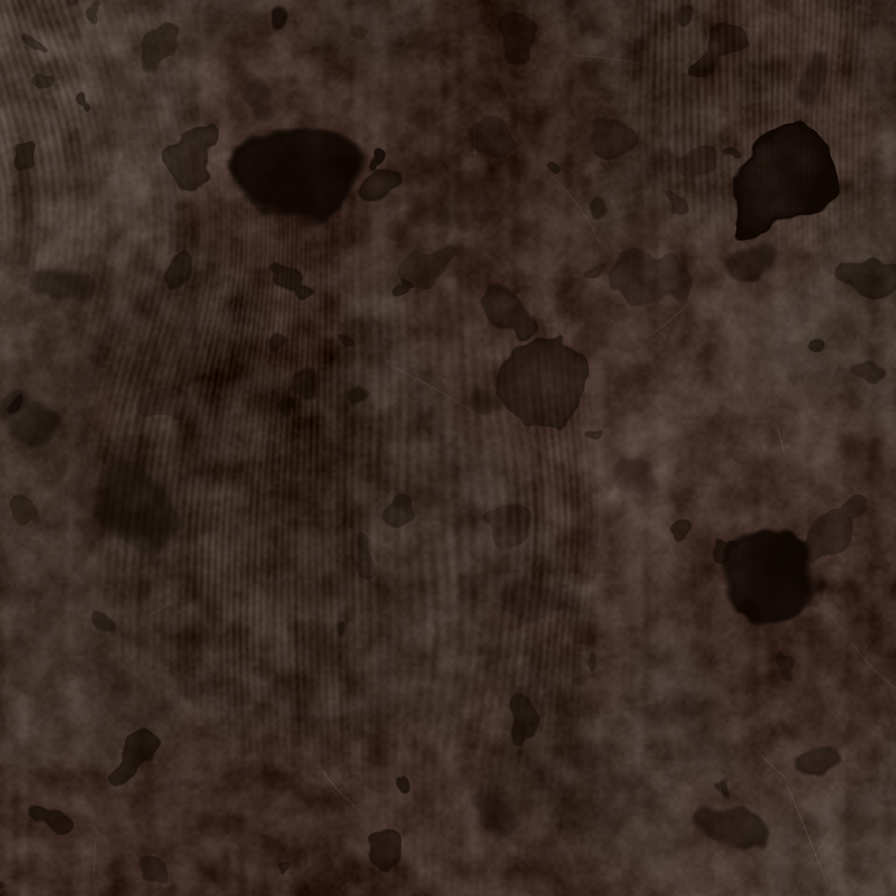
Write a WebGL 1 fragment shader that draws this texture.

```glsl
precision highp float;
// Grimy dark wood: a clouded brown ground with vertical streaks and patches of
// wavy grain, covered by three sizes of dark liquid stains and faint scratches.
// Noise layers add up to one tone; stains are warped two-lobed distance fields.

uniform vec2 u_resolution;

#define GREY_BROWN vec3(0.227, 0.176, 0.142)
#define RED_BROWN vec3(0.241, 0.168, 0.140)
#define STAIN_DARK vec3(0.055, 0.022, 0.005)
#define STAIN_OLIVE vec3(0.125, 0.092, 0.025)
#define CLOUD_CONTRAST 0.17
#define MOTTLE_CONTRAST 0.20
#define STREAK_CONTRAST 0.065
#define GRAIN_CONTRAST 0.042
#define GRAIN_LINES 120.0
#define SCRATCH_COUNT 18
#define SCRATCH_LIGHT 0.06

float hash(vec2 p) {
  vec3 q = fract(p.xyx * 0.1031);
  q += dot(q, q.yzx + 33.33);
  return fract((q.x + q.y) * q.z);
}

vec2 hash2(vec2 p) {
  return vec2(hash(p), hash(p + 57.3));
}

float noise(vec2 p) {
  vec2 cell = floor(p);
  vec2 f = fract(p);
  f = f * f * (3.0 - 2.0 * f);
  float low = mix(hash(cell), hash(cell + vec2(1.0, 0.0)), f.x);
  float high = mix(hash(cell + vec2(0.0, 1.0)), hash(cell + 1.0), f.x);
  return mix(low, high, f.y);
}

float fbm(vec2 p) {
  float sum = 0.0;
  float weight = 0.533;
  for (int i = 0; i < 4; i++) {
    sum += weight * noise(p);
    p = mat2(1.6, 1.2, -1.2, 1.6) * p + 17.7;
    weight *= 0.5;
  }
  return sum;
}

float smoothMin(float a, float b, float k) {
  float h = max(k - abs(a - b), 0.0) / k;
  return min(a, b) - 0.25 * h * h * k;
}

// Dark vertical bands, broad and fine, that fade slowly along their length.
float streaks(vec2 p) {
  float broad = noise(vec2(p.x * 42.0, p.y * 1.5));
  float fine = noise(vec2(p.x * 115.0 + 9.0, p.y * 2.5));
  float fade = 0.5 + noise(p * vec2(6.0, 3.0) + 40.0);
  return (0.6 * broad + 0.5 * fine - 0.55) * fade;
}

// Thin wavy lines of wood grain, visible only in tall patches.
float grain(vec2 p) {
  float bend = 11.0 * noise(p * vec2(5.0, 2.6) + 3.0) + 1.2 * noise(p * vec2(14.0, 7.0));
  float line = 0.5 + 0.5 * sin(6.2832 * (p.x * GRAIN_LINES + bend));
  float patches = smoothstep(0.48, 0.78, noise(p * vec2(6.5, 2.2) + 21.0));
  return line * patches * (0.5 + noise(p * vec2(60.0, 14.0)));
}

// Lays one scattered layer of stains over the colour.
vec3 addStains(vec3 color, vec2 p, float cells, float chance, float size,
               float strength, float density) {
  vec2 home = floor(p * cells);
  for (int j = -1; j <= 1; j++) {
    for (int i = -1; i <= 1; i++) {
      vec2 cell = home + vec2(float(i), float(j));
      vec2 seed = cell + cells * 13.0 + 100.0;
      if (hash(seed) > chance) continue;
      vec2 kind = hash2(seed + 11.0);
      float radius = size * mix(0.55, 1.1, kind.x);
      vec2 offset = p - (cell + 0.2 + 0.6 * hash2(seed + 23.0)) / cells;
      vec2 lobe = (hash2(seed + 37.0) - 0.5) * 2.6 * radius;
      float d = smoothMin(length(offset) - radius,
                          length(offset - lobe) - 0.65 * radius, 0.4 * radius);
      float soft = mix(0.0016, 0.4 * size, pow(kind.y, 5.0));
      float body = 1.0 - smoothstep(-soft, soft, d);
      float rim = exp(-abs(d) / 0.003);
      float opacity = strength * mix(0.4, 1.0, hash(seed + 41.0));
      float olive = step(0.72, hash(seed + 53.0)) * (1.0 - 0.7 * strength);
      float cover = body * opacity * (density + 0.35 * rim);
      color = mix(color, mix(STAIN_DARK, STAIN_OLIVE, olive), clamp(cover, 0.0, 0.97));
    }
  }
  return color;
}

// Short, slightly curved light scratches.
float scratches(vec2 p) {
  float width = max(0.0008, 0.6 / u_resolution.y);
  float sum = 0.0;
  for (int i = 0; i < SCRATCH_COUNT; i++) {
    vec2 seed = vec2(float(i) * 3.7, 71.0);
    vec2 q = p - hash2(seed);
    float angle = 6.2832 * hash(seed + 5.0);
    q = vec2(q.x * cos(angle) + q.y * sin(angle), q.y * cos(angle) - q.x * sin(angle));
    float reach = mix(0.02, 0.085, hash(seed + 8.0));
    float curve = 5.0 * (hash(seed + 13.0) - 0.5);
    float mark = 1.0 - smoothstep(0.3 * width, 1.5 * width, abs(q.y - curve * q.x * q.x));
    sum += mark * (1.0 - smoothstep(0.3, 1.0, abs(q.x) / reach)) * hash(seed + 19.0);
  }
  return sum;
}

void main() {
  vec2 p = gl_FragCoord.xy / u_resolution.y;

  // Ground: two browns with clouds, mottling, streaks and grain.
  float mottle = fbm(p * 38.0);
  float redness = smoothstep(0.38, 0.64, fbm(p * vec2(3.2, 2.6) + 8.0));
  vec3 color = mix(GREY_BROWN, RED_BROWN, redness);
  color += CLOUD_CONTRAST * (fbm(p * 3.5 + 30.0) - 0.5);
  color += MOTTLE_CONTRAST * (mottle - 0.5);
  color += STREAK_CONTRAST * streaks(p) - GRAIN_CONTRAST * grain(p);
  color += 0.03 * (noise(p * 240.0) - 0.5);
  color += SCRATCH_LIGHT * scratches(p);

  // Stains share one warp, so their outlines turn ragged.
  vec2 ragged = p + 0.030 * (vec2(noise(p * 17.0), noise(p * 17.0 + 50.0)) - 0.5);
  ragged += 0.009 * (vec2(noise(p * 75.0), noise(p * 75.0 + 50.0)) - 0.5);
  float density = 0.55 + 0.7 * fbm(p * 16.0 + 60.0);
  color = addStains(color, ragged, 14.0, 0.16, 0.010, 0.70, density);
  color = addStains(color, ragged, 8.0, 0.55, 0.025, 0.60, density);
  color = addStains(color, ragged, 4.0, 0.42, 0.050, 1.00, density);

  gl_FragColor = vec4(max(color, 0.0), 1.0);
}
```
